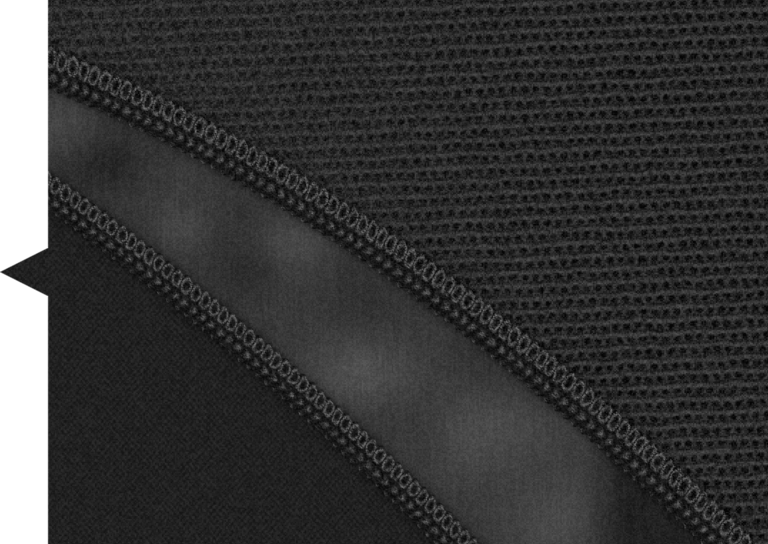
Give the GLSL for this texture, as a WebGL 2 fragment shader.

```glsl
#version 300 es
precision highp float;
// Dark sportswear fabric: open knit above, a satin strip across, smooth jersey below.
// Two parabolic seams divide the cloth; stitches follow their arc length.
// A white margin on the left is pierced by a small cloth pointer.
uniform vec2 u_resolution;
out vec4 fragColor;

float hash(vec2 p) {
  vec3 q = fract(vec3(p.xyx) * 0.1031);
  q += dot(q, q.yzx + 33.33);
  return fract((q.x + q.y) * q.z);
}

float noise(vec2 p) {
  vec2 i = floor(p), f = fract(p);
  f = f * f * (3.0 - 2.0 * f);
  return mix(mix(hash(i), hash(i + vec2(1, 0)), f.x),
             mix(hash(i + vec2(0, 1)), hash(i + vec2(1, 1)), f.x), f.y);
}

float blob(vec2 p, vec2 center, vec2 radius) {
  vec2 q = (p - center) / radius;
  return exp(-dot(q, q));
}

// Position along and across the curve y = k.x - k.y x - k.z x^2
vec2 seamSpace(vec2 p, vec3 k) {
  float slope = -k.y - 2.0 * k.z * p.x;
  float len = sqrt(1.0 + slope * slope);
  float across = (p.y - k.x + k.y * p.x + k.z * p.x * p.x) / len;
  float foot = p.x + across * slope / len;
  float meanSlope = k.y + k.z * foot;
  return vec2(foot * sqrt(1.0 + meanSlope * meanSlope), across);
}

// Overlock stitching: a row of looped eyes above a slanted braid
float stitches(vec2 q, float halfWidth) {
  float u = q.x / 0.0215, v = q.y / halfWidth;
  u += 0.25 * (noise(vec2(u * 0.7, v * 2.0)) - 0.5);
  vec2 eye = vec2(fract(u + v * 0.25) - 0.5, (v - 0.5) * 0.85);
  float ring = (length(eye) - 0.37) / 0.13;
  float loops = exp(-ring * ring);
  float braid = 0.5 + 0.5 * sin(6.2832 * (u + 0.9 * abs(v + 0.42)));
  braid *= 0.55 + 0.45 * cos(9.0 * (v + 0.42));
  float thread = mix(braid, loops, smoothstep(-0.1, 0.1, v));
  float fiber = noise(q * vec2(330.0, 420.0));
  return 0.045 + thread * (0.12 + 0.18 * fiber) + 0.07 * fiber;
}

float seamMask(vec2 q, float halfWidth) {
  float scallop = 0.0025 * cos(6.2832 * q.x / 0.0215);
  return 1.0 - smoothstep(-0.002, 0.002, abs(q.y) - halfWidth - scallop);
}

// Knit rows with dark openings, deeper toward the right
float knit(vec2 p) {
  vec2 g = vec2(p.x, p.y - 0.04 * p.x) / vec2(0.0208, 0.0246);
  g += 0.22 * (vec2(noise(p * 45.0), noise(p * 45.0 + 19.0)) - 0.5);
  g.x += 0.5 * mod(floor(g.y), 2.0);
  vec2 c = fract(g) - 0.5;
  float depth = mix(0.55, 1.0, smoothstep(0.3, 1.2, p.x));
  float hole = 1.0 - smoothstep(0.13, 0.4, length(c * vec2(0.85, 1.2) + vec2(0.0, 0.18)));
  float groove = smoothstep(0.3, 0.47, abs(c.y));
  float ridge = blob(c, vec2(0.05, 0.2), vec2(0.4, 0.15));
  return 0.185 + depth * (0.06 * ridge - 0.12 * hole - 0.055 * groove);
}

// Satin strip with soft cloudy highlights and vertical ribs
float satin(vec2 p) {
  float t = 0.205 + 0.05 * (noise(p * 9.0) - 0.5);
  t += 0.085 * blob(p, vec2(0.335, 0.575), vec2(0.06, 0.05));
  t += 0.06 * blob(p, vec2(0.535, 0.555), vec2(0.09, 0.05));
  t += 0.10 * blob(p, vec2(0.665, 0.315), vec2(0.09, 0.07));
  t += 0.075 * blob(p, vec2(0.88, 0.21), vec2(0.12, 0.08));
  t += 0.08 * blob(p, vec2(1.02, 0.06), vec2(0.08, 0.10));
  t += 0.05 * blob(p, vec2(0.11, 0.77), vec2(0.06, 0.06));
  t -= 0.07 * blob(p, vec2(0.2, 0.70), vec2(0.07, 0.05));
  t -= 0.03 * blob(p, vec2(0.46, 0.49), vec2(0.06, 0.05));
  t = mix(t, 0.13, smoothstep(1.06, 1.17, p.x));
  return t + 0.025 * (noise(vec2(p.x * 260.0, p.y * 18.0)) - 0.5);
}

void main() {
  vec2 p = gl_FragCoord.xy / u_resolution * vec2(1.416, 1.0);
  float px = 1.0 / u_resolution.y;
  vec2 upper = seamSpace(p, vec3(0.910, 0.36, 0.235));
  vec2 lower = seamSpace(p, vec3(0.711, 0.673, 0.2));

  // Three cloths
  float jersey = 0.128 + 0.02 * sin(p.x * 560.0) * sin(p.y * 480.0);
  float tone = mix(jersey, satin(p), smoothstep(-px, px, lower.y));
  tone = mix(tone, knit(p), smoothstep(-px, px, upper.y));

  // Shadows beside the seams, then the stitching
  tone *= 1.0 - 0.35 * exp(-max(abs(upper.y) - 0.036, 0.0) / 0.007);
  tone *= 1.0 - 0.35 * exp(-max(abs(lower.y) - 0.029, 0.0) / 0.007);
  tone = mix(tone, stitches(upper, 0.036), seamMask(upper, 0.036));
  tone = mix(tone, stitches(lower, 0.029), seamMask(lower, 0.029));

  // Yarn grain, stronger on the knit
  float grain = noise(p * 380.0) + 0.5 * noise(p * 190.0 + 7.0) - 0.75;
  tone += grain * mix(0.06, 0.13, smoothstep(-0.03, 0.03, upper.y));

  // White margin and pointer
  float pointer = (p.x - 2.0 * abs(p.y - 0.5)) / 2.236;
  float cloth = smoothstep(-px, px, max(p.x - 0.0886, pointer * step(p.x, 0.0886 + px)));
  fragColor = vec4(vec3(mix(1.0, clamp(tone, 0.02, 0.5), cloth)), 1.0);
}
```
